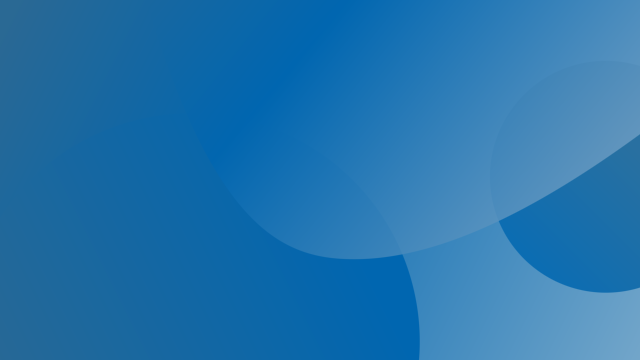
Write a WebGL 1 fragment shader that draws this background.

```glsl
precision highp float;

uniform vec2 u_resolution;

const vec3 SLATE = vec3(0.165, 0.41, 0.58);
const vec3 BLUE = vec3(0.0, 0.40, 0.69);
const vec3 SKY = vec3(0.42, 0.61, 0.76);
const vec3 PALE = vec3(0.45, 0.65, 0.79);

// Position along a linear gradient, 0 at start and 1 at end
float along(vec2 p, vec2 axis, float start, float end) {
  return clamp((dot(p, axis) - start) / (end - start), 0.0, 1.0);
}

// Slate to blue to a light tone, with the blue stop at middle
vec3 ramp(vec2 p, vec2 axis, float start, float middle, float end, vec3 light) {
  vec3 dark = mix(SLATE, BLUE, along(p, axis, start, middle));
  return mix(dark, light, along(p, axis, middle, end));
}

float circle(vec2 p, vec2 center, float radius) {
  return length(p - center) - radius;
}

// Height of the sweeping curve: steep on the left, flattening on the right
float sweepHeight(float x, vec2 lowest) {
  float u = x - lowest.x;
  float left = u * u * (0.69 - 2.52 * u);
  float right = 0.821 * u * u / (1.0 + 0.617 * max(u, 0.0));
  return lowest.y + (u < 0.0 ? left : right);
}

// Approximate signed distance, negative above the curve
float sweep(vec2 p, vec2 lowest) {
  float stepX = 0.002;
  float height = sweepHeight(p.x, lowest);
  float slope = (sweepHeight(p.x + stepX, lowest) - height) / stepX;
  return (height - p.y) / sqrt(1.0 + slope * slope);
}

float coverage(float dist, float pixel) {
  return 1.0 - smoothstep(-0.75 * pixel, 0.75 * pixel, dist);
}

void main() {
  float pixel = 1.0 / u_resolution.y;
  vec2 p = gl_FragCoord.xy * pixel;
  vec2 down = vec2(p.x, 1.0 - p.y);

  // Backdrop
  vec3 color = ramp(down, vec2(1.0, 0.5), 0.05, 0.9, 2.28, PALE);

  // Large disc at the lower left
  float largeDisc = coverage(circle(p, vec2(0.532, 0.051), 0.634), pixel);
  vec3 discColor = mix(SLATE, BLUE, along(p, vec2(1.0, 0.5), -0.1, 1.15));
  color = mix(color, discColor, largeDisc);

  // Small disc at the right
  float smallDisc = coverage(circle(p, vec2(1.683, 0.509), 0.322), pixel);
  vec3 discBase = vec3(0.035, 0.425, 0.705);
  vec3 discTop = vec3(0.16, 0.44, 0.63);
  color = mix(color, mix(discBase, discTop, along(p, vec2(1.0), 1.7, 2.35)), smallDisc);

  // Translucent sheet over the upper part
  float sheet = coverage(sweep(p, vec2(0.984, 0.28)), pixel);
  vec3 sheetColor = ramp(down, vec2(1.0, 0.85), 0.0, 0.97, 2.1, SKY);
  color = mix(color, sheetColor, 0.86 * sheet);

  gl_FragColor = vec4(color, 1.0);
}
```
